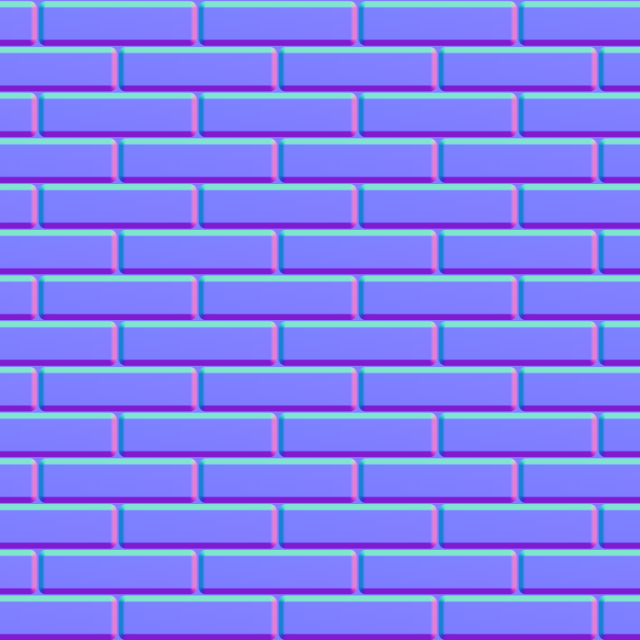
A WebGL 1 fragment shader for this texture map:

```glsl
precision highp float;

uniform vec2 u_resolution;

#define COLUMNS 4.0
#define ROWS 14.0
#define JOINT_X 0.736      // joint position in even rows, in brick lengths
#define JOINT_DROP 0.0010  // downward offset of the bed joints
#define BEVEL 0.0121       // width of the sloped rim, also the corner radius
#define SOFT_OUTER 0.0018  // fade of the slope at the mortar line
#define SOFT_INNER 0.0036  // fade of the slope at the face
#define END_SOFTNESS 1.6   // extra fade on the short sides
#define TILT 0.79          // sine of the rim slope
#define PILLOW 0.035       // slight bulge of the brick face

// Position relative to the centre of the brick, in canvas units.
vec2 brickPosition(vec2 uv, vec2 brickSize) {
  float y = (uv.y + JOINT_DROP) * ROWS;
  float rowShift = 0.5 * mod(floor(y), 2.0);
  float x = uv.x * COLUMNS - JOINT_X + rowShift;
  return (fract(vec2(x, y)) - 0.5) * brickSize;
}

// Outward direction in xy, depth inside the rounded outline in z.
vec3 roundedRim(vec2 p, vec2 halfSize) {
  vec2 q = abs(p) - halfSize + BEVEL;
  vec2 corner = max(q, 0.0);
  float len = length(corner);
  float signedDist = len + min(max(q.x, q.y), 0.0) - BEVEL;
  vec2 direction = sign(p) * corner / max(len, 1e-5);
  return vec3(direction, -signedDist);
}

void main() {
  vec2 uv = gl_FragCoord.xy / u_resolution;
  float pixel = 1.0 / min(u_resolution.x, u_resolution.y);
  vec2 brickSize = 1.0 / vec2(COLUMNS, ROWS);
  vec2 halfSize = 0.5 * brickSize;

  vec2 p = brickPosition(uv, brickSize);
  vec3 rim = roundedRim(p, halfSize);

  // Slope rises at the mortar and levels out on the face.
  float softness = mix(1.0, END_SOFTNESS, abs(rim.x));
  float outer = smoothstep(0.0, max(SOFT_OUTER * softness, pixel), rim.z);
  float inner = smoothstep(BEVEL - max(SOFT_INNER * softness, pixel), BEVEL, rim.z);
  vec2 slope = rim.xy * TILT * outer * (1.0 - inner);
  slope += PILLOW * p / halfSize * inner;

  // Pack the unit normal into colour.
  vec3 normal = vec3(slope, sqrt(1.0 - dot(slope, slope)));
  gl_FragColor = vec4(normal * 0.5 + 0.5, 1.0);
}
```
